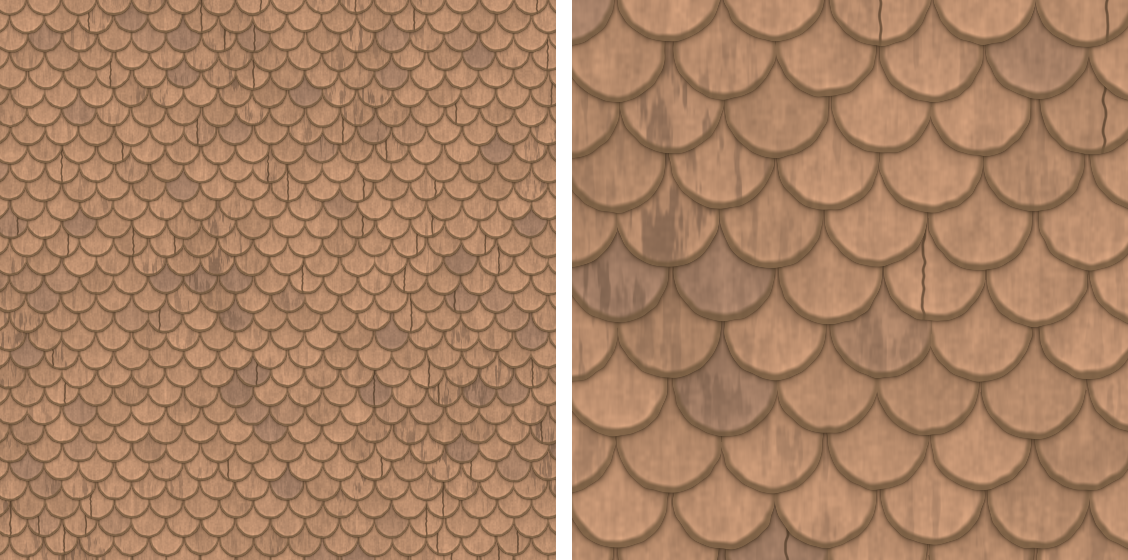
Left, the full canvas; right, a detail of the centre.
Write a Shadertoy shader that draws this texture.

```glsl
const vec2 REPEATS = vec2(16.0, 30.0);
const vec2 PHASE = vec2(0.78, 0.22);
const float ROW_HEIGHT = 0.5375;   // row spacing in shingle widths
const float RADIUS = 0.492;

const vec3 WARM_WOOD = vec3(0.765, 0.58, 0.45);
const vec3 DULL_WOOD = vec3(0.69, 0.525, 0.405);
const vec3 GREY_WOOD = vec3(0.60, 0.47, 0.39);
const vec3 WORN_WOOD = vec3(0.47, 0.365, 0.29);
const vec3 RIM = vec3(0.45, 0.35, 0.245);
const vec3 GAP = vec3(0.27, 0.20, 0.13);

float hash(vec2 p) {
    vec3 q = fract(p.xyx * vec3(0.1031, 0.1030, 0.0973));
    q += dot(q, q.yzx + 33.33);
    return fract((q.x + q.y) * q.z);
}

float noise(vec2 p) {
    vec2 i = floor(p), f = fract(p);
    f = f * f * (3.0 - 2.0 * f);
    vec2 e = vec2(0.0, 1.0);
    return mix(mix(hash(i), hash(i + e.yx), f.x),
               mix(hash(i + e.xy), hash(i + e.yy), f.x), f.y);
}

float fbm(vec2 p) {
    return 0.55 * noise(p) + 0.3 * noise(p * 2.1 + 7.3) + 0.15 * noise(p * 4.3 + 3.1);
}

// Upright board with a round lower end; the tip is at the origin
float shingleDistance(vec2 p, float radius) {
    return length(vec2(p.x, min(p.y - radius, 0.0))) - radius;
}

// Returns local position and signed distance of the closest shingle in a row
vec3 nearestShingle(vec2 p, float row, out vec2 id) {
    float stagger = PHASE.x - 0.5 * mod(row, 2.0);
    float column = floor(p.x - stagger + 0.5);
    vec3 best = vec3(0.0, 0.0, 9.0);
    for (float k = -1.0; k <= 1.0; k++) {
        vec2 cell = vec2(column + k, row);
        vec2 jitter = vec2(hash(cell + 11.0), hash(cell + 47.0)) - 0.5;
        vec2 local = vec2(p.x - cell.x - stagger, (p.y - row) * ROW_HEIGHT);
        local -= jitter * vec2(0.07, 0.06);
        float radius = RADIUS + 0.025 * (hash(cell + 83.0) - 0.5);
        float d = shingleDistance(local, radius);
        if (d < best.z) {
            best = vec3(local, d);
            id = cell;
        }
    }
    best.z += 0.022 * (noise(best.xy * 9.0 + id * 5.7) - 0.5);
    return best;
}

vec3 shingleColor(vec3 s, vec2 id, float wornRegion, float px) {
    vec2 seed = id * vec2(13.7, 9.1);
    float tone = hash(id + 5.0);
    vec3 col = mix(WARM_WOOD, DULL_WOOD, 0.75 * tone * tone + 0.35 * wornRegion);
    col = mix(col, GREY_WOOD, 0.7 * smoothstep(0.8, 1.0, hash(id + 29.0)));

    // Vertical grain, blotches and weathered streaks
    float grain = fbm(s.xy * vec2(17.0, 3.0) + seed);
    float blotch = fbm(s.xy * 4.0 + seed);
    col *= 1.0 + 0.14 * (grain - 0.5) + 0.12 * (blotch - 0.5);
    float wear = mix(0.15, 1.0, pow(hash(id + 61.0), 2.0)) * (0.45 + wornRegion);
    float streak = smoothstep(0.5, 0.72, fbm(s.xy * vec2(11.0, 2.2) + seed + 40.0));
    col = mix(col, WORN_WOOD, 0.65 * min(wear, 1.0) * streak);

    // Occasional split along the grain
    float splitX = 0.5 * (hash(id + 71.0) - 0.5) + 0.04 * (noise(s.yy * 8.0 + seed) - 0.5);
    float split = 1.0 - smoothstep(0.004, 0.012 + px, abs(s.x - splitX));
    col = mix(col, GAP, 0.65 * split * step(0.88, hash(id + 97.0)));

    // Worn lip: strongest at the round lower end
    float lower = 1.0 - smoothstep(0.1, 0.55, s.y);
    float lipWidth = mix(0.035, 0.06, lower) * (0.75 + 0.5 * blotch);
    float lip = smoothstep(-lipWidth - 0.025, -lipWidth + 0.025, s.z);
    col *= 1.0 + 0.05 * lower * smoothstep(-0.16, -0.08, s.z);
    return mix(col, RIM, lip * mix(0.6, 0.85, lower));
}

void mainImage(out vec4 fragColor, in vec2 fragCoord) {
    vec2 uv = fragCoord / iResolution.xy;
    vec2 p = uv * REPEATS - vec2(0.0, PHASE.y);
    float px = REPEATS.x / iResolution.x;
    float wornRegion = smoothstep(0.4, 0.75, fbm(uv * 6.0 + 2.0));
    vec3 col = GAP;

    // Lay the rows from bottom to top, each shading the one beneath
    for (float k = -2.0; k <= 1.0; k++) {
        vec2 id;
        vec3 s = nearestShingle(p, floor(p.y) + k, id);
        float outside = max(s.z, 0.0);
        float shadow = 0.6 * exp(-outside / 0.025) + 0.12 * exp(-outside / 0.12);
        col = mix(col, GAP, shadow);
        float cover = 1.0 - smoothstep(-0.5 * px, 0.5 * px, s.z);
        col = mix(col, shingleColor(s, id, wornRegion, px), cover);
    }

    // Fine surface grit
    col *= 1.0 + 0.07 * (noise(uv * 330.0) - 0.5);
    fragColor = vec4(col, 1.0);
}
```
